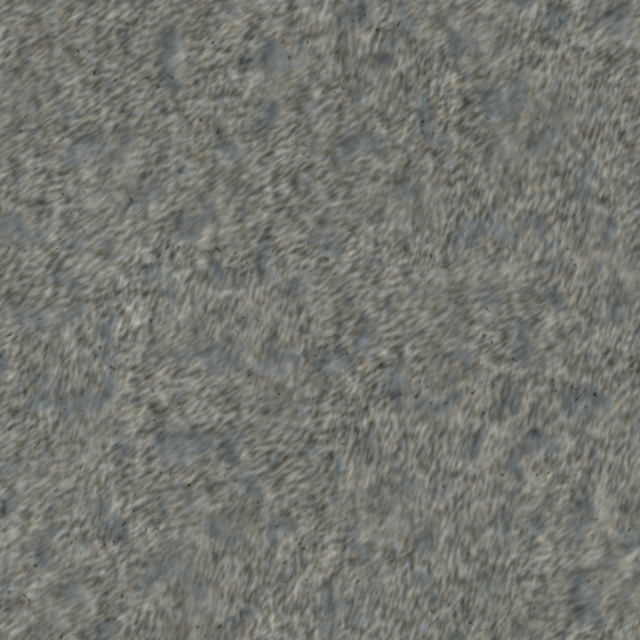
A Shadertoy shader for this texture:

```glsl
// Weathered grey stone: slanted fine grain, shallow bluish pits, pale ridges and dark specks.

const vec3  STONE_COLOR   = vec3(0.456, 0.462, 0.436);
const vec3  WARM_TINT     = vec3(0.55, 0.05, -0.60);  // added for warm, removed for cool
const float GRAIN_ANGLE   = 0.60;                     // main grain, radians from horizontal
const float STEEP_ANGLE   = 1.25;                     // grain in the steeper patches
const vec2  GRAIN_SCALE   = vec2(58.0, 135.0);        // cells along and across the grain
const float GRAIN_AMOUNT  = 0.175;
const float FINE_AMOUNT   = 0.085;
const vec2  PIT_SCALE     = vec2(20.0, 15.0);
const vec2  LIGHT_OFFSET  = vec2(0.010, -0.007);
const float RELIEF_AMOUNT = 0.105;
const float MOTTLE_AMOUNT = 0.085;
const float PATCH_AMOUNT  = 0.035;
const float SPECK_AMOUNT  = 0.15;
const float PIT_TINT      = 0.034;
const float GRAIN_TINT    = 0.065;

vec2 gradientAt(vec2 cell) {
    vec3 h = fract(cell.xyx * vec3(0.1031, 0.1030, 0.0973));
    h += dot(h, h.yzx + 33.33);
    float angle = 6.2832 * fract((h.x + h.y) * h.z);
    return vec2(cos(angle), sin(angle));
}

float gradientNoise(vec2 p) {
    vec2 cell = floor(p), f = p - cell;
    vec2 u = f * f * f * (f * (f * 6.0 - 15.0) + 10.0);
    vec2 e = vec2(1.0, 0.0);
    float a = dot(gradientAt(cell), f);
    float b = dot(gradientAt(cell + e.xy), f - e.xy);
    float c = dot(gradientAt(cell + e.yx), f - e.yx);
    float d = dot(gradientAt(cell + e.xx), f - e.xx);
    return mix(mix(a, b, u.x), mix(c, d, u.x), u.y);
}

// Noise stretched along a direction
float streaks(vec2 p, float angle, vec2 scale) {
    vec2 along = vec2(cos(angle), sin(angle));
    vec2 q = vec2(dot(p, along), dot(p, vec2(-along.y, along.x)));
    return gradientNoise(q * scale + 210.0);
}

// Two grain directions, blended at constant contrast
float grain(vec2 p, vec2 scale, float steepness) {
    float flatLayer = streaks(p, GRAIN_ANGLE, scale);
    float steepLayer = streaks(p + 3.7, STEEP_ANGLE, scale);
    return flatLayer * sqrt(1.0 - steepness) + steepLayer * sqrt(steepness);
}

float surfaceHeight(vec2 p) {
    return gradientNoise(p * PIT_SCALE + 40.0)
         + 0.5 * gradientNoise(p * PIT_SCALE * 2.1 + 90.0);
}

void mainImage(out vec4 fragColor, in vec2 fragCoord) {
    vec2 p = fragCoord / iResolution.y;

    // Broad variation
    float patches = gradientNoise(p * 3.0 + 11.0);
    float steepness = smoothstep(-0.25, 0.35, gradientNoise(p * 5.0 + 70.0) + 0.3 * (p.x - p.y));
    float roughness = 1.0 + 0.7 * gradientNoise(p * 8.0 + 130.0);

    // Pits and ridges lit from one side
    vec2 warp = 0.012 * vec2(gradientNoise(p * 24.0 + 5.0), gradientNoise(p * 24.0 + 55.0));
    vec2 q = p + warp;
    float height = surfaceHeight(q);
    float relief = surfaceHeight(q + LIGHT_OFFSET) - height;
    relief *= 1.0 + 0.8 * gradientNoise(p * 4.0 + 160.0);
    float pit = smoothstep(0.05, 0.45, -height - 0.6 * relief);
    float mottle = gradientNoise(q * 27.0 + 20.0) + 0.9 * streaks(q, 1.0, vec2(42.0, 62.0));

    // Grain, quieter inside the pits
    float coarseGrain = grain(p, GRAIN_SCALE, steepness);
    float fineGrain = grain(p + 1.3, GRAIN_SCALE * 1.55, steepness);
    float texture1 = (GRAIN_AMOUNT * coarseGrain + FINE_AMOUNT * fineGrain)
                   * roughness * (1.0 - 0.45 * pit);

    // Sparse dark specks
    float speckField = streaks(p + 7.1, 0.9, vec2(85.0, 120.0));
    float speckArea = smoothstep(-0.1, 0.35, gradientNoise(p * 14.0 + 180.0));
    float speck = smoothstep(0.32, 0.55, speckField) * speckArea;

    // Tone and tint
    float tone = texture1 + RELIEF_AMOUNT * relief + MOTTLE_AMOUNT * mottle
               + PATCH_AMOUNT * patches - 0.025 * pit - SPECK_AMOUNT * speck;
    float warmth = GRAIN_TINT * grain(p + 5.9, GRAIN_SCALE * 0.85, steepness)
                 + 0.02 * relief - PIT_TINT * pit + 0.03 * speck + 0.006;
    vec3 color = STONE_COLOR + 0.004 + tone + WARM_TINT * warmth;

    fragColor = vec4(clamp(color, 0.0, 1.0), 1.0);
}
```
